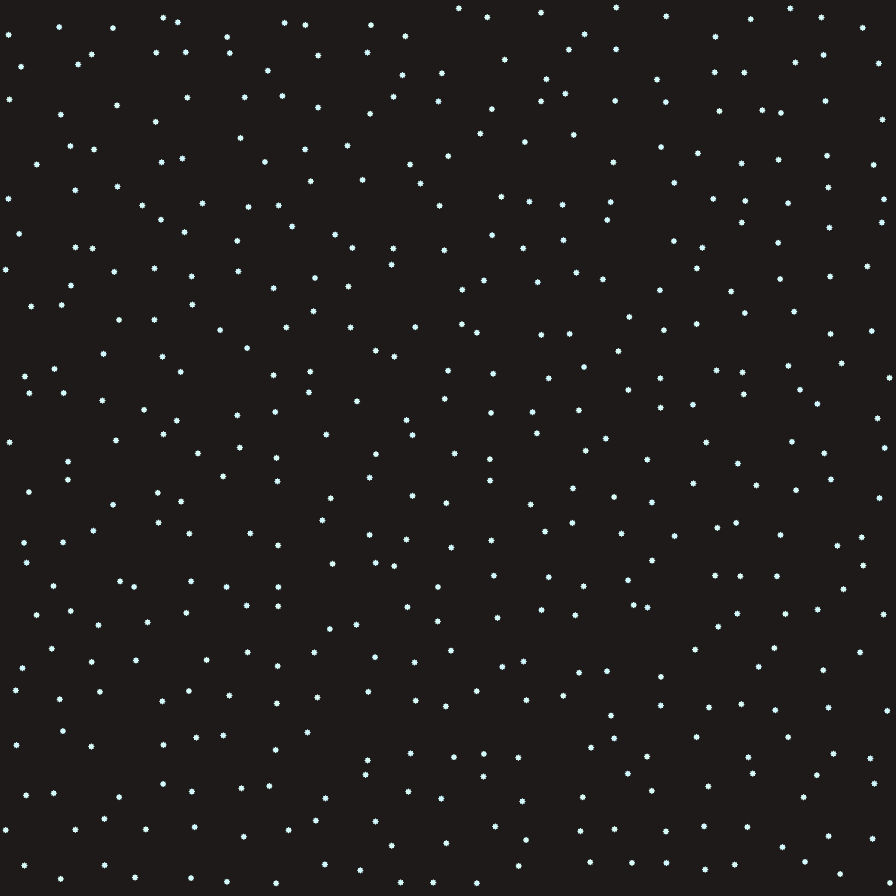
This pattern is drawn by a Shadertoy shader. Its source:

```glsl
#define CELLS 21.0          // dots along each side
#define JITTER 0.74         // spread of a dot inside its cell
#define DOT_RADIUS 0.0031   // in canvas units
#define LOBES 8.0           // teeth around each dot
#define LOBE_DEPTH 0.12     // relative height of the teeth
#define SEED 17.0
#define GROUND vec3(0.12, 0.10, 0.10)
#define DOT_COOL vec3(0.81, 0.97, 1.00)
#define DOT_GREEN vec3(0.85, 0.99, 0.96)

// Three random values per cell, without sine
vec3 hash32(vec2 p) {
    vec3 q = fract(p.xyx * vec3(0.1031, 0.1030, 0.0973));
    q += dot(q, q.yxz + 33.33);
    return fract((q.xxy + q.yzz) * q.zyx);
}

// Approximate distance to a small dot with a toothed rim
float toothedDot(vec2 p, float radius) {
    float angle = atan(p.y, p.x + 1e-6);
    return length(p) - radius * (1.0 + LOBE_DEPTH * cos(LOBES * angle));
}

void mainImage(out vec4 fragColor, in vec2 fragCoord) {
    float pixel = 1.0 / min(iResolution.x, iResolution.y);
    vec2 grid = fragCoord * pixel * CELLS;

    // One jittered dot per cell, kept clear of the cell border
    vec3 rnd = hash32(floor(grid) + SEED);
    vec2 center = 0.5 + JITTER * (rnd.xy - 0.5);
    vec2 offset = (fract(grid) - center) / CELLS;

    // Rim smoothed over one pixel
    float d = toothedDot(offset, DOT_RADIUS);
    float coverage = clamp(0.5 - d / pixel, 0.0, 1.0);

    vec3 dotColor = mix(DOT_COOL, DOT_GREEN, rnd.z);
    fragColor = vec4(mix(GROUND, dotColor, coverage), 1.0);
}
```
